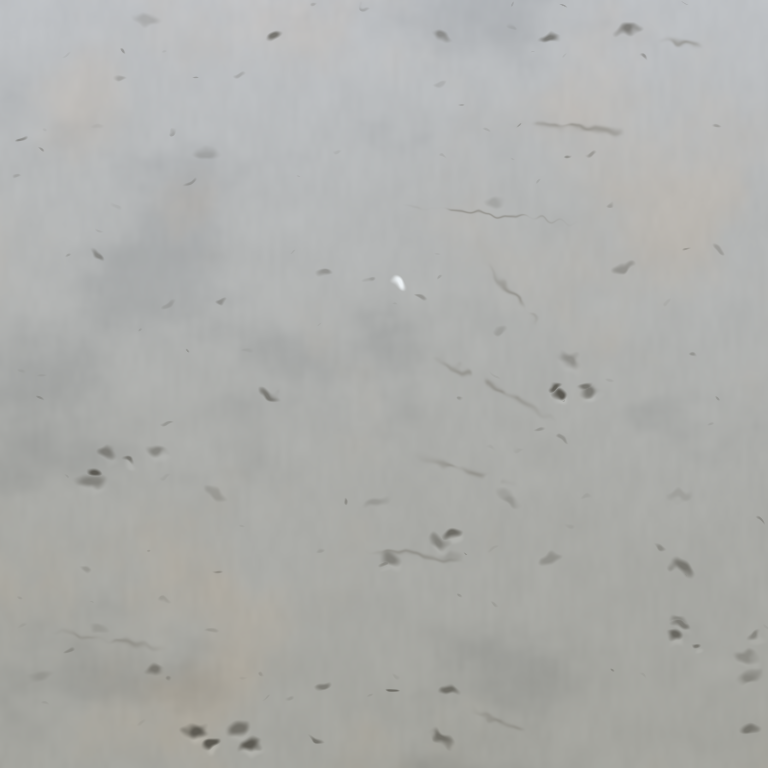
A WebGL 1 fragment shader for this texture:

```glsl
precision highp float;
// Worn concrete floor: a cool sheen at the top fades to warm grey below.
// Layered value noise makes the mottling and stains; hashed cells, clusters
// and strokes add the flat dark pits, faint scratches and one pale chip.

uniform vec2 u_resolution;

float hash(vec2 p) {
  vec3 q = fract(p.xyx * 0.1031);
  q += dot(q, q.yzx + 33.33);
  return fract((q.x + q.y) * q.z);
}

vec2 hash2(vec2 p) {
  return vec2(hash(p), hash(p + 47.3));
}

float noise(vec2 p) {
  vec2 i = floor(p), f = fract(p);
  f = f * f * (3.0 - 2.0 * f);
  return mix(mix(hash(i), hash(i + vec2(1, 0)), f.x),
             mix(hash(i + vec2(0, 1)), hash(i + vec2(1, 1)), f.x), f.y);
}

float fbm(vec2 p) {
  float sum = 0.0, amplitude = 0.5;
  for (int i = 0; i < 5; i++) {
    sum += amplitude * noise(p);
    p = mat2(1.6, 1.2, -1.2, 1.6) * p + 7.7;
    amplitude *= 0.5;
  }
  return sum;
}

vec2 rotate(vec2 p, float angle) {
  float c = cos(angle), s = sin(angle);
  return vec2(c * p.x + s * p.y, c * p.y - s * p.x);
}

// Soft-edged ellipse
float pit(vec2 offset, vec2 radius) {
  return 1.0 - smoothstep(0.3, 1.4, length(offset / radius));
}

// Sparse pits, at most one to a cell
float scatteredPits(vec2 p, float cells, float chance) {
  vec2 id = floor(p * cells);
  vec2 offset = fract(p * cells) - 0.3 - 0.4 * hash2(id);
  float size = mix(0.06, 0.16, hash(id + 11.0));
  float present = step(hash(id + 23.0), chance);
  float depth = mix(0.15, 0.75, pow(hash(id + 31.0), 2.0));
  offset = rotate(offset, 1.2 * (hash(id + 5.0) - 0.6));
  return present * depth * pit(offset, size * vec2(1.3, 0.6));
}

// Small groups of deeper pits, mostly in the lower half
float clusteredPits(vec2 p) {
  float dark = 0.0;
  for (int i = 0; i < 5; i++) {
    float k = float(i);
    vec2 center = vec2(fract(0.3 + k * 0.618), 0.05 + 0.115 * k);
    for (int j = 0; j < 5; j++) {
      vec2 seed = vec2(k * 9.0 + 3.0, float(j) * 5.0 + 2.0);
      vec2 spread = (hash2(seed) - 0.5) * vec2(0.13, 0.05);
      float size = mix(0.004, 0.013, hash(seed + 17.0));
      vec2 offset = rotate(p - center - spread, hash(seed + 29.0) - 0.5);
      float depth = mix(0.25, 1.0, hash(seed + 37.0));
      dark = max(dark, depth * pit(offset, size * vec2(1.3, 0.75)));
    }
  }
  return dark;
}

// Long tapered strokes, slightly bent
float scratches(vec2 p) {
  float dark = 0.0;
  for (int i = 0; i < 9; i++) {
    vec2 seed = vec2(float(i) * 7.0 + 1.0, 61.0);
    vec2 center = vec2(hash(seed), (float(i) + 0.5) / 9.0);
    float angle = -0.1 - 0.9 * pow(hash(seed + 3.0), 3.0);
    vec2 q = rotate(p - center, angle);
    q.y += q.x * q.x * 2.0 * (hash(seed + 8.0) - 0.5);
    float reach = mix(0.03, 0.15, hash(seed + 13.0));
    float width = mix(0.0015, 0.004, hash(seed + 19.0));
    float taper = 1.0 - smoothstep(0.2 * reach, reach, abs(q.x));
    dark = max(dark, taper * exp(-q.y * q.y / (width * width)));
  }
  return dark * smoothstep(0.2, 0.6, noise(p * 45.0));
}

void main() {
  vec2 uv = gl_FragCoord.xy / u_resolution;
  vec2 ragged = uv + 0.009 * (vec2(noise(uv * 85.0), noise(uv * 85.0 + 40.0)) - 0.5);

  // Broad sheen with cloudy borders
  float sheen = uv.y + 0.22 * (fbm(uv * 3.0 + 4.0) - 0.48);
  sheen = pow(max(sheen, 0.0), 1.3);
  vec3 color = mix(vec3(0.642, 0.643, 0.619), vec3(0.740, 0.752, 0.765), sheen);

  // Ochre and grey stains, then fine mottling and faint upright streaks
  float ochre = smoothstep(0.52, 0.75, fbm(uv * vec2(5.0, 4.0) + 19.0));
  float grey = smoothstep(0.55, 0.78, fbm(uv * vec2(4.5, 7.0) + 33.0));
  color += ochre * vec3(0.022, 0.002, -0.018);
  color -= grey * vec3(0.045, 0.043, 0.040);
  color += 0.026 * (fbm(uv * 24.0) - 0.48);
  color += 0.012 * (noise(uv * vec2(130.0, 45.0)) - 0.5);

  // Wear marks, with a pale lip under the deeper pits
  float clusters = clusteredPits(ragged);
  float lip = clusteredPits(ragged + vec2(-0.003, 0.008));
  float pits = max(clusters, scatteredPits(ragged, 13.0, 0.24));
  pits = max(pits, 0.5 * scatteredPits(ragged + 3.7, 31.0, 0.10));
  color += 0.05 * lip * (1.0 - pits);
  color = mix(color, vec3(0.50, 0.49, 0.46), 0.5 * scratches(ragged));
  color = mix(color, vec3(0.29, 0.28, 0.25), 0.85 * pits);

  // Pale chip
  vec2 chip = rotate(ragged - vec2(0.52, 0.632), -0.6);
  color = mix(color, vec3(0.93, 0.95, 0.96), pit(chip, vec2(0.011, 0.006)));

  gl_FragColor = vec4(color, 1.0);
}
```
